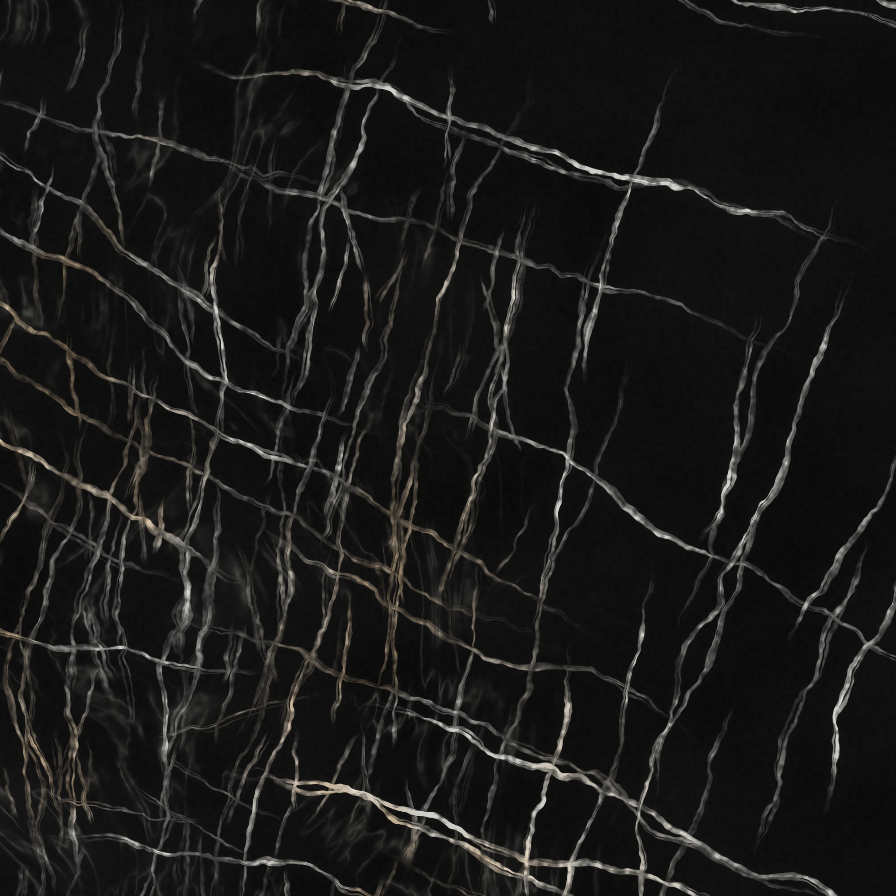
Give the GLSL for this texture, as a WebGL 2 fragment shader.

```glsl
#version 300 es
precision highp float;
// Black marble: wandering, fibrous pale veins in two crossing families,
// short tendrils and smoky filaments on the left, thin cracks in the low corner.
// Each vein is a finite line displaced by noise and split into strands.

#define DIAGONALS 24
#define UPRIGHTS 36
#define CRACKS 8
#define TENDRIL_CELL vec2(0.07, 0.17)
#define VEIN_WIDTH 0.0019
#define STRAND_SPREAD 0.011
#define WANDER 0.038
#define VEIN_GAIN 1.5
#define WISP_GAIN 0.15
#define BASE_COLOR vec3(0.054, 0.054, 0.053)
#define PALE_COLOR vec3(0.76, 0.76, 0.74)
#define WARM_COLOR vec3(0.70, 0.60, 0.47)

uniform vec2 u_resolution;
out vec4 fragColor;

float hash(float n) {
  n = fract(n * 0.1031);
  n *= n + 33.33;
  return fract(n * (n + n));
}

float hash2(vec2 p) {
  vec3 q = fract(p.xyx * 0.1031);
  q += dot(q, q.yzx + 33.33);
  return fract((q.x + q.y) * q.z);
}

float noise1(float x) {
  float i = floor(x), f = fract(x);
  return mix(hash(i), hash(i + 1.0), f * f * (3.0 - 2.0 * f));
}

float noise2(vec2 p) {
  vec2 i = floor(p), f = fract(p);
  f = f * f * (3.0 - 2.0 * f);
  return mix(mix(hash2(i), hash2(i + vec2(1, 0)), f.x),
             mix(hash2(i + vec2(0, 1)), hash2(i + vec2(1, 1)), f.x), f.y);
}

float fbm(vec2 p) {
  return 0.57 * noise2(p) + 0.29 * noise2(p * 2.03 + 17.0) + 0.14 * noise2(p * 4.1 + 51.0);
}

// Brightness of one finite vein made of three loosely twisted strands.
float vein(vec2 p, vec2 start, float angle, float len, float width, float seed) {
  vec2 dir = vec2(cos(angle), sin(angle)), rel = p - start;
  float t = dot(rel, dir), side = dot(rel, vec2(-dir.y, dir.x));
  float sway = WANDER * min(1.0, len * 2.5), reach = 0.015;
  if (t < 0.0 || t > len || abs(side) > 0.7 * sway + 0.0025 + reach) return 0.0;
  seed *= 7.31;
  side -= sway * (noise1(t * 5.0 + seed) - 0.5);
  side -= sway * 0.4 * (noise1(t * 17.0 + seed + 40.0) - 0.5);
  side -= 0.005 * (noise1(t * 60.0 + seed + 80.0) - 0.5);
  if (abs(side) > reach) return 0.0;
  float taper = smoothstep(0.0, 0.2 * len, t) * (1.0 - smoothstep(0.7 * len, len, t));
  float flow = 0.4 + 0.75 * noise1(t * 13.0 + seed + 120.0);
  float broken = 0.5 + 0.7 * noise1(t * 120.0 + seed + 9.0);
  float pixel = 1.0 / u_resolution.y, light = 0.0;
  for (int k = 0; k < 3; k++) {
    float fk = float(k), phase = seed + fk * 31.7;
    float offset = fk * 0.5 * STRAND_SPREAD * (noise1(t * 18.0 + phase) - 0.5);
    float w = width * (0.35 + 1.1 * noise1(t * 45.0 + phase)) * (0.4 + 0.6 * taper);
    float d = abs(side - offset);
    float core = clamp((w - d) / pixel + 0.5, 0.0, 1.0) * min(1.0, 0.4 + w / pixel);
    light = max(light, core * broken / (1.0 + 0.4 * fk));
  }
  light += 0.035 * exp(-abs(side) / 0.005);
  return light * flow * taper;
}

void main() {
  vec2 uv = gl_FragCoord.xy / u_resolution;
  vec2 warp = vec2(fbm(uv * 3.0), fbm(uv * 3.0 + 50.0)) - 0.5;
  vec2 fray = vec2(noise2(uv * 150.0), noise2(uv * 150.0 + 40.0)) - 0.5;
  vec2 p = uv + 0.07 * warp + 0.0022 * fray;
  float smoky = 1.0 - smoothstep(0.35, 0.72, uv.x + 0.3 * (uv.y - 0.5));
  float light = 0.0;

  // Falling diagonals, steepest through the middle
  for (int i = 0; i < DIAGONALS; i++) {
    float s = float(i) + 1.0;
    float level = 1.35 - 1.3 * (s + 0.7 * hash(s)) / float(DIAGONALS);
    float bump = (level - 0.65) / 0.25;
    float angle = -0.2 - 0.32 * exp(-bump * bump) - 0.12 * hash(s + 30.0);
    float x = -0.18 + 0.62 * hash(s + 60.0), h = hash(s + 90.0);
    float gain = mix(0.35, 1.05, h * h);
    vec2 start = vec2(x, level + x * tan(angle));
    float len = 0.4 + 0.6 * hash(s + 120.0);
    light = max(light, gain * vein(p, start, angle, len, VEIN_WIDTH * (0.6 + 0.5 * gain), s));
  }
  // Rising veins, leaning and brightening to the right
  for (int i = 0; i < UPRIGHTS; i++) {
    float s = float(i) + 201.0;
    float x = 0.93 * pow((float(i) + hash(s)) / float(UPRIGHTS), 1.15);
    float angle = 1.53 - 0.24 * x - 0.14 * hash(s + 40.0);
    float gain = mix(0.3, 0.6, hash(s + 80.0)) + 0.35 * x * hash(s + 120.0);
    vec2 start = vec2(x, -0.12 + 0.82 * hash(s + 160.0));
    float len = 0.28 + 0.4 * hash(s + 200.0);
    light = max(light, gain * vein(p, start, angle, len, VEIN_WIDTH * (0.6 + 0.5 * gain), s));
  }
  // Short dim tendrils, two per cell, rising from this row or the one below
  vec2 home = floor(p / TENDRIL_CELL);
  for (int i = 0; i < 12; i++) {
    vec2 cell = home + vec2(i % 3 - 1, -(i / 3 % 2));
    float s = 601.0 + 53.0 * cell.x + 7.0 * cell.y + 911.0 * float(i / 6);
    vec2 start = (cell + vec2(hash(s), hash(s + 0.3))) * TENDRIL_CELL;
    if (start.x > 0.6) continue;
    float angle = 1.5 + 0.7 * (hash(s + 0.5) - 0.5);
    float gain = 0.15 + 0.35 * hash(s + 0.7);
    light = max(light, gain * vein(p, start, angle, 0.06 + 0.11 * hash(s + 0.9), VEIN_WIDTH * 0.75, s));
  }
  // Fine cracks at any angle in the low left corner
  for (int i = 0; i < CRACKS; i++) {
    float s = float(i) + 1101.0;
    vec2 start = vec2(0.2 * hash(s), 0.22 * hash(s + 50.0));
    light = max(light, 0.4 * vein(p, start, 6.28 * hash(s + 100.0), 0.2, VEIN_WIDTH * 0.45, s));
  }

  // Stone body: faint clouds, grain and upright smoky filaments
  float cloud = fbm(uv * 9.0 + 9.0), grain = noise2(uv * 250.0);
  float ridge = 1.0 - abs(2.0 * fbm(p * vec2(34.0, 9.0) + 9.0 * warp) - 1.0);
  float wisp = pow(ridge, 14.0) * smoothstep(0.35, 0.7, fbm(uv * 11.0 + 70.0));
  wisp *= 0.5 + noise2(uv * 140.0 + 5.0);
  float corner = (1.0 - smoothstep(0.05, 0.35, uv.x)) * (1.0 - smoothstep(0.1, 0.26, uv.y));
  vec3 color = BASE_COLOR * (0.55 + 0.6 * cloud + 0.3 * grain);
  color += vec3(0.03) * corner * cloud + vec3(1.0, 0.98, 0.92) * WISP_GAIN * smoky * wisp;

  // Fibrous vein light, warmed in patches on the left
  float warmth = smoky * smoothstep(0.45, 0.72, fbm(uv * 6.0 + 30.0));
  light *= VEIN_GAIN * (0.6 + 0.7 * noise2(uv * 230.0 + 3.0));
  color += mix(PALE_COLOR, WARM_COLOR, warmth) * min(light, 1.0);
  fragColor = vec4(min(color, vec3(1.0)), 1.0);
}
```
